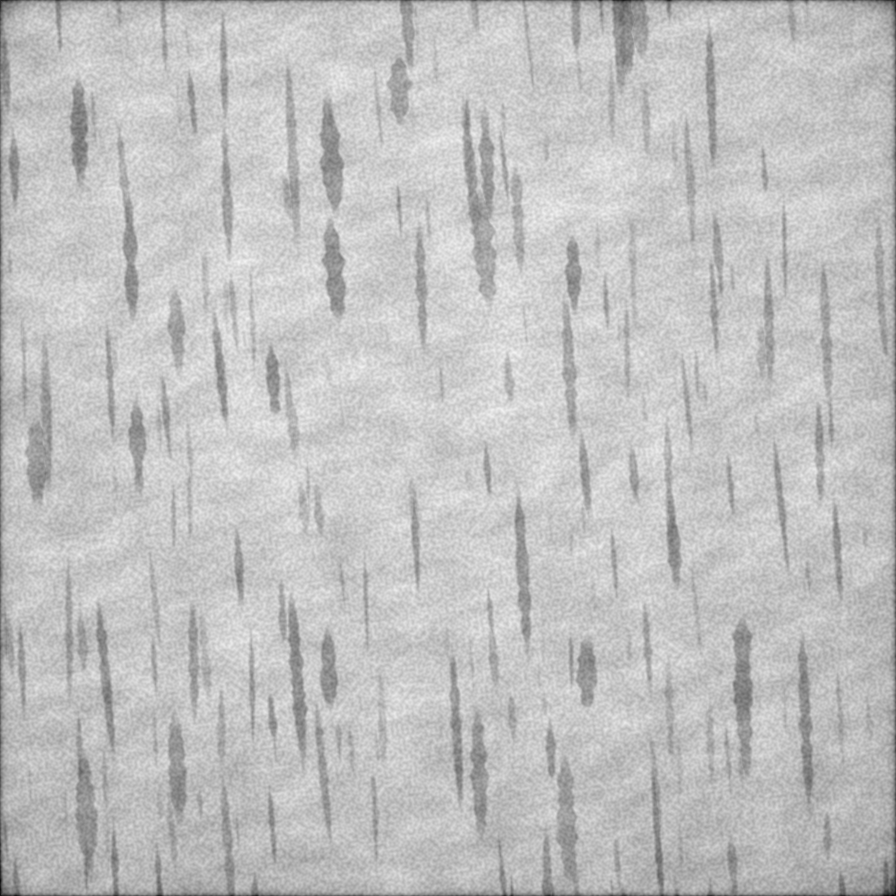
Give the GLSL for this texture, as a Shadertoy shader.

```glsl
// Pale grey mottled paper with scattered, slightly leaning vertical dark streaks.

const float PAPER_PEAK = 0.822;            // brightness at the lightest spot
const vec2  LIGHT_CENTER = vec2(0.46, 0.66);
const float LIGHT_FALLOFF = 0.20;
const vec2  CLOUD_FREQ = vec2(17.0, 34.0);
const float CLOUD_SLANT = 0.25;
const float CLOUD_AMOUNT = 0.085;
const float GRAIN_FREQ = 250.0;
const float GRAIN_AMOUNT = 0.115;
const float STREAK_SOFTNESS = 0.0022;
const float LEAN_MIN = 0.01;
const float LEAN_MAX = 0.11;
const float EDGE_DARK = 0.36;
const float EDGE_WIDTH = 0.0022;
const float CORNER_DARK = 0.30;
const float CORNER_WIDTH = 0.018;

vec3 hash3(vec2 p) {
    vec3 q = fract(p.xyx * vec3(0.1031, 0.1030, 0.0973));
    q += dot(q, q.yxz + 33.33);
    return fract((q.xxy + q.yzz) * q.zyx);
}

float gradientDot(vec2 cell, vec2 offset) {
    float angle = 6.2832 * hash3(cell).x;
    return dot(vec2(cos(angle), sin(angle)), offset);
}

float gradientNoise(vec2 p) {
    vec2 i = floor(p), f = p - i;
    vec2 u = f * f * f * (f * (f * 6.0 - 15.0) + 10.0);
    vec2 e = vec2(0.0, 1.0);
    return mix(mix(gradientDot(i, f), gradientDot(i + e.yx, f - e.yx), u.x),
               mix(gradientDot(i + e, f - e), gradientDot(i + 1.0, f - 1.0), u.x), u.y);
}

// One spindle with tapered ends and a slightly ragged outline.
float spindle(vec2 q, float halfLength, float halfWidth, float seed) {
    float t = abs(q.y) / halfLength;
    float ragged = 1.0 + 0.7 * gradientNoise(vec2(seed * 91.0, q.y * 75.0));
    float width = halfWidth * max(1.0 - t * t, 0.0) * ragged;
    float body = 1.0 - smoothstep(-STREAK_SOFTNESS, STREAK_SOFTNESS, abs(q.x) - width);
    return body * (1.0 - smoothstep(0.55, 1.0, t));
}

// Streaks scattered on a jittered grid; ranges are (min, max).
float streakLayer(vec2 p, vec2 cellSize, float share, vec2 lengths, vec2 widths,
                  vec2 depths, float seed) {
    vec2 home = floor(p / cellSize);
    float ink = 0.0;
    for (int j = -1; j <= 1; j++)
    for (int i = -1; i <= 1; i++) {
        vec2 cell = home + vec2(i, j);
        vec3 place = hash3(cell + seed);
        vec3 form = hash3(cell + seed + 57.3);
        if (place.z > share) continue;
        vec2 q = p - (cell + place.xy) * cellSize;
        float lean = mix(LEAN_MIN, LEAN_MAX, fract(form.x * 7.0 + form.y));
        q.x += q.y * lean;
        float shape = spindle(q, mix(lengths.x, lengths.y, form.x),
                              mix(widths.x, widths.y, form.y), form.z);
        ink = max(ink, shape * mix(depths.x, depths.y, form.z));
    }
    return ink;
}

float streaks(vec2 p) {
    float fine = streakLayer(p, vec2(0.05, 0.13), 0.62, vec2(0.030, 0.075),
                             vec2(0.0022, 0.0048), vec2(0.10, 0.22), 11.0);
    float tall = streakLayer(p, vec2(0.09, 0.24), 0.62, vec2(0.065, 0.125),
                             vec2(0.0035, 0.0070), vec2(0.15, 0.25), 137.0);
    float broad = streakLayer(p, vec2(0.10, 0.20), 0.40, vec2(0.045, 0.085),
                              vec2(0.0070, 0.0120), vec2(0.16, 0.25), 263.0);
    float faint = streakLayer(p, vec2(0.05, 0.08), 0.28, vec2(0.015, 0.040),
                              vec2(0.0016, 0.0030), vec2(0.06, 0.14), 389.0);
    float strongest = max(max(fine, tall), max(broad, faint));
    return mix(strongest, fine + tall + broad + faint, 0.3);
}

float clouds(vec2 p) {
    vec2 q = vec2(p.x, p.y - CLOUD_SLANT * p.x) * CLOUD_FREQ;
    return gradientNoise(q) + 0.55 * gradientNoise(q * 2.1 + 19.0)
         + 0.5 * gradientNoise(q * 0.35 + 43.0);
}

float grain(vec2 p) {
    mat2 turn = mat2(0.8, 0.6, -0.6, 0.8);
    return gradientNoise(turn * p * GRAIN_FREQ)
         + 0.5 * gradientNoise(p * GRAIN_FREQ * 0.55 + 71.0);
}

float borderShade(vec2 p) {
    vec2 inset = min(p, 1.0 - p);
    float edge = min(inset.x, inset.y);
    return EDGE_DARK * exp(-edge / EDGE_WIDTH) + 0.05 * exp(-edge / 0.012)
         + CORNER_DARK * exp(-length(inset) / CORNER_WIDTH);
}

void mainImage(out vec4 fragColor, in vec2 fragCoord) {
    vec2 p = fragCoord / iResolution.xy;
    vec2 fromLight = p - LIGHT_CENTER;

    // Paper: broad light, mottling and fine grain
    float grey = PAPER_PEAK - LIGHT_FALLOFF * dot(fromLight, fromLight);
    grey += CLOUD_AMOUNT * clouds(p) + GRAIN_AMOUNT * grain(p);

    // Dark marks and frame
    grey -= streaks(p) + borderShade(p);
    fragColor = vec4(vec3(clamp(grey, 0.0, 1.0)), 1.0);
}
```
